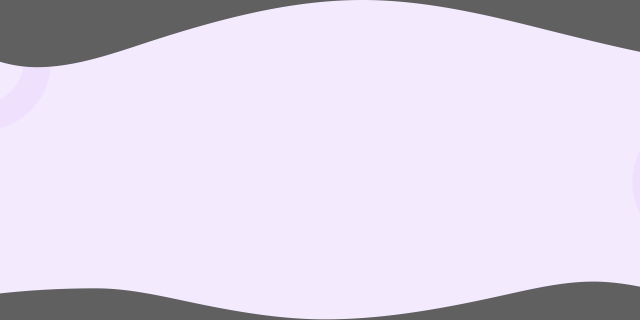
A Shadertoy shader for this background:

```glsl
// Pale lavender band between two flowing grey waves, with faint rings at the sides.

// Wave knots: x, height, slope (canvas height = 1)
const vec3 UPPER[7] = vec3[7](
    vec3(0.0, 0.807, -0.29), vec3(0.115, 0.790, 0.0), vec3(0.443, 0.862, 0.33),
    vec3(0.786, 0.959, 0.22), vec3(1.133, 1.0, 0.0), vec3(1.667, 0.917, -0.25),
    vec3(2.0, 0.838, -0.21));
const vec3 LOWER[7] = vec3[7](
    vec3(0.0, 0.083, 0.11), vec3(0.30, 0.099, 0.0), vec3(0.599, 0.055, -0.21),
    vec3(1.016, 0.002, 0.0), vec3(1.562, 0.075, 0.22), vec3(1.854, 0.120, 0.0),
    vec3(2.0, 0.104, -0.20));

// Cubic Hermite segment between two knots
float hermite(vec3 a, vec3 b, float x) {
    float width = b.x - a.x;
    float t = (x - a.x) / width;
    float s = 1.0 - t;
    return s * s * ((1.0 + 2.0 * t) * a.y + t * width * a.z)
         + t * t * ((3.0 - 2.0 * t) * b.y - s * width * b.z);
}

// Height of a smooth wave through its knots
float waveHeight(vec3 knots[7], float x) {
    int i = 0;
    while (i < 5 && x > knots[i + 1].x) i++;
    return hermite(knots[i], knots[i + 1], x);
}

float ringDistance(vec2 p, vec2 center) {
    return abs(length(p - center) - 0.176) - 0.0428;
}

// Antialiased coverage of a signed distance
float coverage(float d) {
    return clamp(0.5 - d * iResolution.y, 0.0, 1.0);
}

void mainImage(out vec4 fragColor, in vec2 fragCoord) {
    vec2 p = fragCoord / iResolution.y;
    vec3 lavender = vec3(0.953, 0.916, 0.998);
    vec3 lilac = vec3(0.937, 0.882, 0.998);
    vec3 grey = vec3(0.376);

    // Rings cropped by the left and right sides
    float rings = min(ringDistance(p, vec2(-0.059, 0.810)),
                      ringDistance(p, vec2(2.195, 0.430)));
    vec3 color = mix(lavender, lilac, coverage(rings));

    // Grey outside the two waves
    float outside = max(p.y - waveHeight(UPPER, p.x), waveHeight(LOWER, p.x) - p.y);
    color = mix(grey, color, coverage(outside));

    fragColor = vec4(color, 1.0);
}
```
